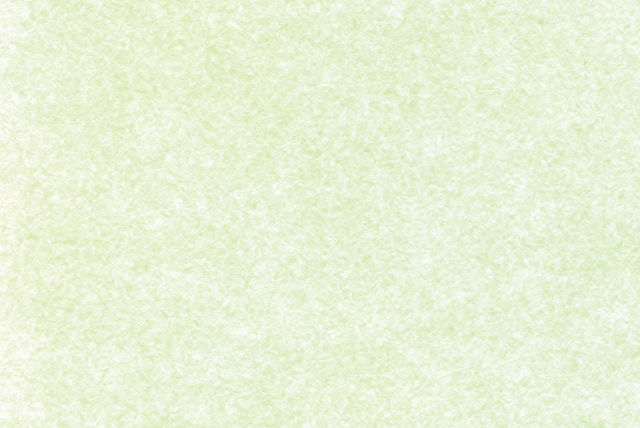
Reproduce this texture procedurally as a WebGL 1 fragment shader.

```glsl
precision highp float;
// Pale green handmade paper with a fine web of light and dark fibres.

uniform vec2 u_resolution;

float hash(vec2 p) {
  vec3 q = fract(vec3(p.xyx) * 0.1031);
  q += dot(q, q.yzx + 33.33);
  return fract((q.x + q.y) * q.z);
}

float noise(vec2 p) {
  vec2 cell = floor(p);
  vec2 f = fract(p);
  f = f * f * (3.0 - 2.0 * f);
  float low = mix(hash(cell), hash(cell + vec2(1.0, 0.0)), f.x);
  float high = mix(hash(cell + vec2(0.0, 1.0)), hash(cell + vec2(1.0, 1.0)), f.x);
  return mix(low, high, f.y);
}

mat2 rotation(float angle) {
  float c = cos(angle);
  float s = sin(angle);
  return mat2(c, s, -s, c);
}

// Soft blotches, centred on zero
float clouds(vec2 p) {
  float sum = 0.0;
  float weight = 0.4;
  for (int i = 0; i < 4; i++) {
    sum += weight * (noise(p) - 0.5);
    p = rotation(0.6) * p * 2.03 + 17.3;
    weight *= 0.75;
  }
  return sum;
}

// Thin curved strands in many directions, alternately light and dark
float fibreWeb(vec2 uv) {
  float web = 0.0;
  vec2 bend = vec2(noise(uv * 30.0), noise(uv * 30.0 + 50.0)) * 0.012;
  for (int i = 0; i < 8; i++) {
    float k = float(i);
    vec2 p = rotation((k - 3.5) * 0.31) * (uv + bend);
    float n = noise(p * vec2(36.0, 140.0) + 41.7 * k + 100.0);
    float strand = 1.0 - smoothstep(0.0, 0.4, abs(2.0 * n - 1.0));
    web += strand * (1.0 - 2.0 * mod(k, 2.0));
  }
  return web;
}

// Sparse short dark flecks, at most one per cell
float flecks(vec2 uv) {
  vec2 p = uv * 10.0;
  vec2 cell = floor(p);
  vec2 centre = 0.3 + 0.4 * vec2(hash(cell + 3.1), hash(cell + 8.7));
  vec2 d = rotation(3.14 * hash(cell + 21.0)) * (fract(p) - centre);
  d.y += 3.0 * d.x * d.x;
  d.x = max(abs(d.x) - 0.09 * hash(cell + 35.0), 0.0);
  float present = step(0.8, hash(cell + 57.0));
  return present * (1.0 - smoothstep(0.01, 0.05, length(d)));
}

void main() {
  vec2 uv = gl_FragCoord.xy / u_resolution.y;
  float across = gl_FragCoord.x / u_resolution.x;

  // Paper tone: 0 is leaf green, 1 is near white
  float tone = 0.45;
  tone += 0.25 * fibreWeb(uv);
  tone += 0.7 * clouds(uv * vec2(8.0, 12.0));
  tone += 0.2 * (noise(uv * 2.6 + 7.0) - 0.5);
  tone += 0.3 * (noise(uv * 170.0) - 0.5);
  tone += 0.4 * exp(-18.0 * across);
  tone -= 0.6 * flecks(uv);
  tone = clamp(tone, -0.7, 1.3);

  vec3 leafGreen = vec3(0.87, 0.93, 0.76);
  vec3 paleCream = vec3(0.96, 0.972, 0.93);
  vec3 color = mix(leafGreen, paleCream, tone);

  // Warm on the left, cooler in drifting patches to the right
  float coolness = across - 0.5 + 0.8 * (noise(uv * 2.2 + 31.0) - 0.5);
  color += coolness * vec3(-0.016, 0.0, 0.018);

  gl_FragColor = vec4(clamp(color, 0.0, 1.0), 1.0);
}
```
